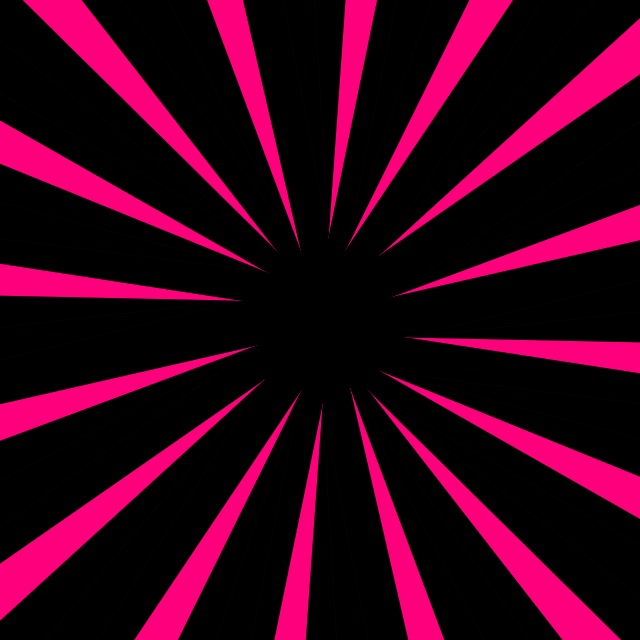
Write a Shadertoy shader that draws this background.

```glsl
#define RAY_COUNT 16
#define PINK vec3(1.0, 0.0, 0.49)
#define CENTER vec2(0.006, 0.0)
#define HALF_ANGLE 0.0658
#define TIP_RADIUS 0.1243
#define TIP_STAGGER 0.0085
#define SEAM_STRENGTH 0.035

const float TAU = 6.2831853;

// Direction of a ray: even steps bent by slow waves
float rayAngle(float s) {
    return s - 0.0986 + 0.0364 * cos(2.0 * s + 0.815) + 0.0134 * cos(4.0 * s + 2.913);
}

// Sideways shift of a ray, so that its axis misses the center
float raySlide(float s) {
    float broad = 0.0262 * cos(2.0 * s - 2.30) + 0.0047 * cos(4.0 * s - 1.853)
                + 0.0022 * cos(6.0 * s - 0.09) - 0.0012 * cos(8.0 * s);
    float uneven = 0.0026 * cos(3.0 * s - 2.07) + 0.0019 * cos(5.0 * s + 0.995)
                 + 0.0019 * cos(7.0 * s + 0.576);
    return 0.0004 + broad + uneven;
}

// Signed distance to a wedge that opens along +x from the origin
float wedgeDistance(vec2 p) {
    return abs(p.y) * cos(HALF_ANGLE) - p.x * sin(HALF_ANGLE);
}

// Thin line from the origin at the given angle
float seam(vec2 p, float angle, float pixel) {
    vec2 dir = vec2(cos(angle), sin(angle));
    float across = abs(dir.x * p.y - dir.y * p.x);
    return step(0.0, dot(p, dir)) * (1.0 - smoothstep(0.0, pixel, across));
}

void mainImage(out vec4 fragColor, in vec2 fragCoord) {
    float pixel = 1.0 / iResolution.y;
    vec2 uv = (fragCoord - 0.5 * iResolution.xy) * pixel - CENTER;
    float light = 0.0;

    for (int i = 0; i < RAY_COUNT; i++) {
        float s = TAU * float(i) / float(RAY_COUNT);
        float angle = rayAngle(s);
        vec2 axis = vec2(cos(angle), sin(angle));
        vec2 side = vec2(-axis.y, axis.x);

        // Position in the frame of the ray, measured from its tip
        float reach = TIP_RADIUS + TIP_STAGGER * cos(8.0 * s);
        vec2 p = vec2(dot(uv, axis) - reach, dot(uv, side) - raySlide(s));

        // Bright wedge, then two faint seams beside it
        light = max(light, clamp(0.5 - wedgeDistance(p) / pixel, 0.0, 1.0));
        float seams = max(seam(p, 3.0 * HALF_ANGLE, pixel), seam(p, 5.0 * HALF_ANGLE, pixel));
        light = max(light, SEAM_STRENGTH * seams);
    }

    fragColor = vec4(PINK * light, 1.0);
}
```
